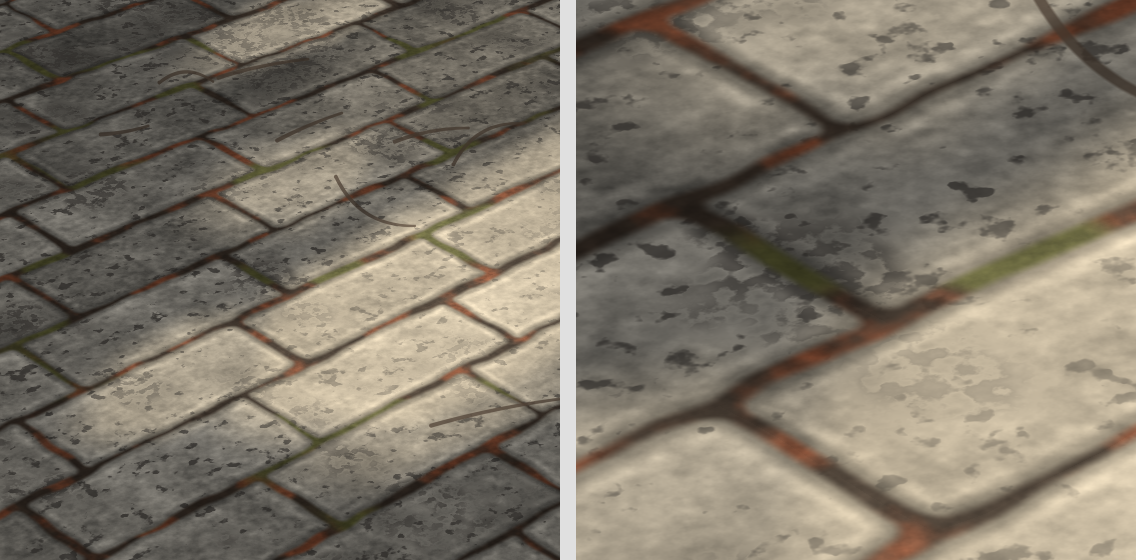
Left: the whole. Right: its middle third, enlarged.
A WebGL 1 fragment shader for this texture:

```glsl
precision highp float;
// Weathered stone pavers in running bond, seen obliquely under dappled sun.
// A projective map turns the canvas into the ground plane, where each paver is
// a rounded box; noise adds wear, pits and litter, and soft ellipses add sun.
uniform vec2 u_resolution;

const float PAVER_ASPECT = 2.7;   // length over width
const float BOND_SHIFT = 0.29;    // sideways step from course to course
const float JOINT_HALF = 0.038;   // half joint width, in paver widths
const float CORNER = 0.07;
const float EDGE_SOFT = 0.028;
const float TWIG_HALF = 0.0021;   // half twig width, in canvas units
const vec2 SUN_AXIS = vec2(0.913, 0.408);
const vec3 SHADE_STONE = vec3(0.385, 0.375, 0.352);
const vec3 SUN_STONE = vec3(0.79, 0.735, 0.635);
const vec3 GRIME = vec3(0.17, 0.16, 0.15);
const vec3 SOIL = vec3(0.14, 0.115, 0.095);
const vec3 RUST = vec3(0.36, 0.19, 0.12);
const vec3 MOSS = vec3(0.22, 0.22, 0.12);
const vec3 TWIG = vec3(0.20, 0.165, 0.135);

float hash(vec2 p) {
  return fract(sin(dot(p, vec2(127.1, 311.7))) * 43758.55);
}

float noise(vec2 p) {
  vec2 i = floor(p), f = fract(p);
  f = f * f * (3.0 - 2.0 * f);
  return mix(mix(hash(i), hash(i + vec2(1, 0)), f.x),
             mix(hash(i + vec2(0, 1)), hash(i + vec2(1, 1)), f.x), f.y);
}

float fbm(vec2 p) {
  float sum = 0.0, amp = 0.53;
  for (int i = 0; i < 4; i++) {
    sum += amp * noise(p);
    p = mat2(1.6, 1.2, -1.2, 1.6) * p + 7.3;
    amp *= 0.5;
  }
  return sum;
}

// Canvas to ground: x along the courses, y across them, one course per unit.
vec2 groundPlane(vec2 p) {
  float depth = 3.21 - p.y - 0.064 * p.x;
  float along = 4.35 * (p.x - 0.521) + 7.15 * (p.y - 0.362);
  float across = 19.5 * (p.y - 0.082 - 0.488 * p.x);
  return vec2(along * PAVER_ASPECT, across) / depth;
}

float roundBox(vec2 p, vec2 halfSize, float r) {
  vec2 q = abs(p) - halfSize + r;
  return length(max(q, 0.0)) + min(max(q.x, q.y), 0.0) - r;
}

float sunPool(vec2 p, vec2 centre, vec2 radii, float soft) {
  vec2 d = p - centre;
  vec2 q = vec2(dot(d, SUN_AXIS), dot(d, vec2(-SUN_AXIS.y, SUN_AXIS.x)));
  return 1.0 - smoothstep(1.0 - soft, 1.0 + soft, length(q / radii));
}

float sunlight(vec2 p) {
  p += 0.05 * (vec2(fbm(p * 7.0), fbm(p * 7.0 + 31.0)) - 0.5);
  float s = sunPool(p, vec2(0.80, 0.455), vec2(0.42, 0.185), 0.24);
  s = max(s, 0.85 * sunPool(p, vec2(0.95, 0.66), vec2(0.24, 0.09), 0.45));
  s = max(s, 0.68 * sunPool(p, vec2(0.35, 0.34), vec2(0.22, 0.085), 0.40));
  s = max(s, 0.58 * sunPool(p, vec2(0.53, 0.69), vec2(0.17, 0.07), 0.55));
  s = max(s, 0.62 * sunPool(p, vec2(0.54, 0.96), vec2(0.21, 0.055), 0.50));
  s = max(s, 0.60 * sunPool(p, vec2(0.80, 0.27), vec2(0.27, 0.08), 0.50));
  return max(s, 0.28 * sunPool(p, vec2(0.80, 0.86), vec2(0.30, 0.16), 0.60));
}

// Coverage of a thin stick from a, with the given reach and sideways bow.
float stick(vec2 p, vec2 a, vec2 reach, float bow) {
  float t = clamp(dot(p - a, reach) / dot(reach, reach), 0.0, 1.0);
  vec2 side = vec2(-reach.y, reach.x) * bow * 4.0 * t * (1.0 - t);
  float d = length(p - a - reach * t - side);
  return 1.0 - smoothstep(0.0, 0.0024, d - TWIG_HALF * (1.2 - 0.6 * t));
}

void main() {
  vec2 p = gl_FragCoord.xy / u_resolution;
  vec2 ground = groundPlane(p);
  float sun = sunlight(p);

  // Locate the paver, with slightly wavering edges.
  vec2 g = ground + 0.045 * (vec2(noise(ground * 4.0), noise(ground * 4.0 + 19.0)) - 0.5);
  float course = floor(g.y);
  float along = g.x / PAVER_ASPECT - BOND_SHIFT * course;
  vec2 id = vec2(floor(along), course);
  vec2 local = vec2((fract(along) - 0.5) * PAVER_ASPECT, fract(g.y) - 0.5);
  float gap = JOINT_HALF * (0.35 + 1.2 * noise(ground * 1.7 + 5.0));
  float d = roundBox(local, vec2(0.5 * PAVER_ASPECT, 0.5) - gap, CORNER);

  // Stone face: tone per paver, blotches, grain, pits and dark lichen.
  float blotch = fbm(ground * 2.2 + 11.0 * hash(id));
  float grain = fbm(ground * vec2(14.0, 17.0));
  float shade = 0.88 + 0.22 * hash(id + 3.0) + 0.55 * (blotch - 0.5) + 0.5 * (grain - 0.5);
  shade *= 1.0 - 0.16 * smoothstep(0.55, 0.95, p.y) * (1.0 - sun);
  vec3 stone = mix(SHADE_STONE, SUN_STONE, sun) * mix(shade, 1.0, 0.5 * sun);
  float pits = smoothstep(0.64, 0.76, fbm(ground * vec2(8.0, 10.0) + 43.0));
  float lichen = smoothstep(0.52, 0.70, fbm(ground * 1.3 + 27.0)) * smoothstep(0.42, 0.62, grain);
  stone = mix(stone, GRIME, max(0.75 * pits, 0.65 * lichen) * (1.0 - 0.65 * sun));
  stone *= 1.0 - 0.22 * smoothstep(-0.10, 0.0, d);
  stone *= 1.0 + 0.10 * smoothstep(-0.16, -0.09, d) * smoothstep(-0.03, -0.09, d);

  // Joints: soil with rusty litter and a little moss.
  vec3 joint = mix(SOIL, RUST, 0.8 * smoothstep(0.45, 0.75, fbm(ground * 3.0 + 61.0)));
  joint = mix(joint, MOSS, smoothstep(0.62, 0.78, noise(ground * 1.4 + 83.0)));
  joint *= (0.75 + 0.5 * grain) * (1.0 + 0.9 * sun);
  vec3 color = mix(stone, joint, smoothstep(-EDGE_SOFT, EDGE_SOFT, d) * (1.0 - 0.2 * sun));

  // Fallen twigs, mostly on the far pavers.
  float twigs = stick(p, vec2(0.77, 0.24), vec2(0.25, 0.05), 0.02);
  for (int i = 0; i < 7; i++) {
    float k = float(i);
    vec2 start = vec2(0.18 + 0.105 * k, 0.68 + 0.22 * hash(vec2(k, 4.0)));
    float angle = 1.3 * (hash(vec2(k, 8.0)) - 0.5);
    float reach = 0.07 + 0.10 * hash(vec2(k, 2.0));
    twigs = max(twigs, stick(p, start, reach * vec2(cos(angle), sin(angle)), 0.4 * (hash(vec2(k, 6.0)) - 0.5)));
  }
  color = mix(color, TWIG * (1.0 + sun), 0.75 * twigs);
  gl_FragColor = vec4(color, 1.0);
}
```
